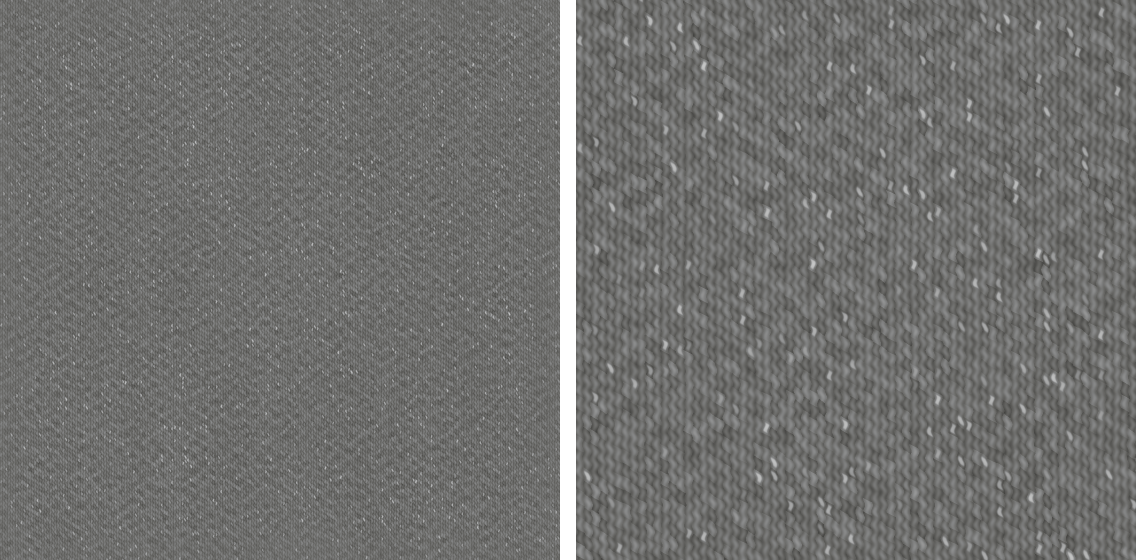
Left: the whole. Right: its middle third, enlarged.
Reproduce this texture procedurally as a WebGL 1 fragment shader.

```glsl
precision highp float;
// Fine grey woven cloth: slim vertical threads cut into leaning stitches that
// step up and down in a herringbone, under a faint lattice of diagonal ribs
// with sparse glints. Each pixel averages four samples to smooth the weave.
uniform vec2 u_resolution;

float hash(vec2 p) {
  vec3 q = fract(vec3(p.xyx) * 0.1031);
  q += dot(q, q.yzx + 33.33);
  return fract((q.x + q.y) * q.z);
}

float noise(vec2 p) {
  vec2 i = floor(p), f = fract(p);
  f = f * f * (3.0 - 2.0 * f);
  return mix(mix(hash(i), hash(i + vec2(1.0, 0.0)), f.x),
             mix(hash(i + vec2(0.0, 1.0)), hash(i + vec2(1.0)), f.x), f.y);
}

// Signed brightness of the weave around the mean grey
float weave(vec2 p) {
  // Threads wander slightly and sway with each stitch
  p.x += 0.0016 * (noise(p * vec2(12.0, 30.0)) - 0.5);
  float across = p.x * 216.0 + 0.13 * sin(p.y * 785.4);
  float thread = floor(across);
  float step_up = 0.36 * abs(mod(thread, 16.0) - 8.0);
  float along = p.y * 125.0 + step_up + 0.25 * hash(vec2(thread, 7.0));
  along += 0.35 * (fract(across) - 0.5);
  vec2 stitch = vec2(thread, floor(along));
  float ridge = -cos(6.2832 * across);
  float bump = -cos(6.2832 * along);
  float tone = 0.046 * ridge + 0.026 * bump;

  // Stitches differ from their neighbours along the thread, so no blotches form
  float own = hash(stitch);
  float beside = hash(stitch + vec2(0.0, 1.0)) + hash(stitch - vec2(0.0, 1.0));
  tone += 0.088 * (own - 0.5) - 0.026 * (beside - 1.0);

  // Diagonal ribs crossing in a flat diamond lattice, dark pits between them
  vec2 q = vec2(p.x * 27.0, p.y * 40.0) + 0.25 * noise(p * 25.0);
  vec2 diagonal = abs(fract(vec2(q.x + q.y, q.x - q.y)) - 0.5);
  vec2 rib = smoothstep(0.17, 0.03, diagonal);
  float wear = noise(p * vec2(60.0, 80.0) + 19.0);
  tone += 0.036 * mix(rib.x, rib.y, wear) - 0.011;
  tone -= 0.030 * smoothstep(0.28, 0.45, min(diagonal.x, diagonal.y));

  // Single stitches that catch the light
  float glint = smoothstep(0.92, 0.99, hash(stitch + 71.0));
  tone += 0.19 * glint * smoothstep(-0.8, 0.7, ridge) * smoothstep(-0.9, 0.2, bump);
  return tone;
}

void main() {
  vec2 uv = gl_FragCoord.xy / u_resolution;
  float tone = 0.0;
  for (int j = 0; j < 2; j++) {
    for (int i = 0; i < 2; i++) {
      vec2 offset = (vec2(float(i), float(j)) - 0.5) * 0.5;
      tone += 0.25 * weave((gl_FragCoord.xy + offset) / u_resolution);
    }
  }

  // The weave is flatter near the borders
  vec2 inset = min(uv, 1.0 - uv);
  float border = smoothstep(0.01, 0.10, min(inset.x, inset.y) + 0.02 * noise(uv * 9.0));
  tone *= mix(0.80, 1.06, border);

  // Broad shading, vertical streaks and one faint slanting crease
  tone += 0.010 * (noise(uv * 4.0 + 3.0) - 0.5);
  tone += 0.014 * (noise(uv * vec2(38.0, 4.0)) - 0.5);
  float crease = abs(uv.y - 0.71 - 0.9 * (uv.x - 0.75));
  tone += 0.014 * smoothstep(0.018, 0.0, crease)
        * smoothstep(0.72, 0.78, uv.x) * smoothstep(0.96, 0.90, uv.x);

  // Warm grey shadows, nearly neutral lights
  vec3 warmth = mix(vec3(0.002, 0.001, -0.009), vec3(-0.002, 0.001, 0.001),
                    smoothstep(-0.06, 0.10, tone));
  gl_FragColor = vec4(0.434 + tone + warmth, 1.0);
}
```
